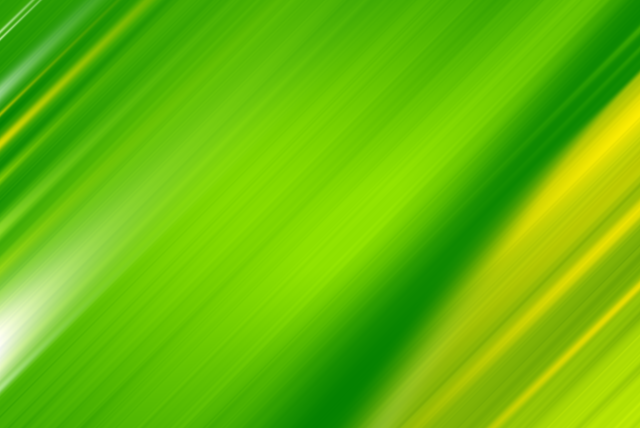
This background is drawn by a Shadertoy shader. Its source:

```glsl
#define DEEP_GREEN vec3(0.02, 0.51, 0.00)
#define LEAF_GREEN vec3(0.19, 0.63, 0.01)
#define BRIGHT_GREEN vec3(0.54, 0.87, 0.00)
#define OLIVE vec3(0.47, 0.68, 0.02)
#define LIME vec3(0.76, 0.94, 0.01)
#define GOLD vec3(0.94, 0.89, 0.00)
#define PALE vec3(0.74, 0.92, 0.66)
#define FLARE_TINT vec3(0.66, 0.91, 0.22)
#define GLOW_WHITE vec3(1.00, 1.00, 0.95)
#define STREAK_OCTAVES 7
#define STREAK_GAIN 0.048
#define SIDE_TILT 0.03

// Soft stripe of half-width w centred on c
float band(float u, float c, float w) {
    float d = (u - c) / w;
    return exp(-d * d);
}

// Fine parallel streaks from layered sines, about -1 to 1
float streaks(float u, float along) {
    float sum = 0.0, freq = 14.0, amp = 0.42;
    for (int i = 0; i < STREAK_OCTAVES; i++) {
        float phase = 2.4 * float(i) + 0.5 * along;
        float swell = 0.6 + 0.4 * sin(freq * 0.31 * u + phase * 1.7);
        sum += amp * swell * sin(freq * u + phase + 1.5 * sin(freq * 0.37 * u));
        freq *= 1.75;
        amp *= 0.86;
    }
    return sum;
}

// Green field, brightest in the middle
vec3 meadow(float across, float along) {
    float light = 0.95 * band(across, 1.10, 0.50) * band(along, 1.13, 0.85);
    light += 0.42 * band(across, 1.39, 0.13) * smoothstep(0.6, 1.4, along);
    light -= 0.22 * band(across, 0.88, 0.09) * smoothstep(1.1, 1.8, along);
    return mix(LEAF_GREEN, BRIGHT_GREEN, clamp(light, 0.0, 1.0));
}

// Streaks that fade inward from the left side
vec3 leftStreaks(vec3 col, float u, float x) {
    float slow = exp(-3.0 * x), quick = exp(-6.0 * x);
    col = mix(col, DEEP_GREEN, 0.3 * slow * (1.0 - smoothstep(0.3, 0.6, u)));
    col = mix(col, PALE, 0.8 * quick * (band(u, 0.075, 0.005) + band(u, 0.092, 0.004)));
    col = mix(col, PALE, 0.8 * quick * band(u, 0.215, 0.024));
    col = mix(col, GOLD, 0.65 * quick * band(u, 0.268, 0.006));
    col = mix(col, DEEP_GREEN, 0.5 * slow * band(u, 0.292, 0.012));
    col = mix(col, GOLD, 0.85 * slow * band(u, 0.336, 0.017));
    col = mix(col, DEEP_GREEN, 0.75 * slow * band(u, 0.38, 0.018));
    col = mix(col, LIME, 0.55 * quick * band(u, 0.42, 0.014));
    col = mix(col, DEEP_GREEN, 0.9 * slow * band(u, 0.475, 0.032));
    col = mix(col, FLARE_TINT, 0.7 * quick * band(u, 0.535, 0.02));
    col = mix(col, LIME, 0.55 * slow * band(u, 0.63, 0.025));

    // Flare: tinted halo, white core, crisp lower edge
    float flare = band(u, 0.80, 0.105) * (1.0 - smoothstep(0.88, 0.925, u));
    col = mix(col, FLARE_TINT, flare * exp(-4.0 * x));
    col = mix(col, GLOW_WHITE, flare * exp(-6.5 * x));
    return mix(col, PALE, 0.75 * quick * band(u, 0.908, 0.012));
}

// Olive field with gold streaks that fade inward from the right side
vec3 rightField(float u, float inset) {
    float slow = band(inset, 0.0, 0.48), quick = exp(-4.0 * inset);
    vec3 col = mix(OLIVE, LIME, 0.85 * smoothstep(2.02, 2.42, u));
    col = mix(col, GOLD, 0.95 * slow * band(u, 1.755, 0.075));
    col = mix(col, GOLD, 0.6 * slow * band(u, 1.88, 0.05));
    col = mix(col, GOLD, 0.9 * slow * band(u, 1.985, 0.03));
    col = mix(col, OLIVE, 0.7 * slow * band(u, 2.07, 0.04));
    col = mix(col, GOLD, 0.9 * slow * band(u, 2.162, 0.014));
    col = mix(col, OLIVE, 0.6 * quick * band(u, 2.23, 0.025));
    col = mix(col, OLIVE, 0.5 * quick * band(u, 2.36, 0.015));
    return col;
}

void mainImage(out vec4 fragColor, in vec2 fragCoord) {
    vec2 p = fragCoord / iResolution.y;
    float inset = iResolution.x / iResolution.y - p.x;
    float across = p.x + 1.0 - p.y;
    float along = p.x + p.y;

    vec3 col = leftStreaks(meadow(across, along), across - SIDE_TILT * p.x, p.x);

    // Dark diagonal shadow, narrower and lighter toward the top
    float upper = smoothstep(0.8, 1.6, along);
    float shadowAt = 1.73 - 0.12 * (along - 0.84);
    float shadow = smoothstep(shadowAt - mix(0.25, 0.17, upper), shadowAt, across);
    shadow *= mix(1.0, 0.85, upper);
    col = mix(col, DEEP_GREEN, shadow);
    float glint = band(across, 1.565, 0.012) + 0.6 * band(across, 1.61, 0.008);
    col = mix(col, BRIGHT_GREEN, 0.4 * glint * exp(-4.0 * inset));

    // Border of the olive field: soft below, crisp above
    float slant = 0.17 - 0.17 * (along - 0.88);
    float border = 1.66 + 0.5 * (slant + sqrt(slant * slant + 0.001));
    float softness = mix(0.085, 0.012, smoothstep(1.4, 2.3, along));
    float field = smoothstep(border - softness, border + softness, across);
    col = mix(col, rightField(across + SIDE_TILT * inset, inset), field);
    float sheen = band(across, border + 0.06, 0.04) * (1.0 - smoothstep(0.8, 1.6, along));
    col = mix(col, PALE, 0.2 * sheen);

    // Fine streaks, stronger toward both sides and faint in the shadow
    float sides = exp(-4.0 * p.x) + exp(-4.0 * inset);
    float strength = STREAK_GAIN * (1.0 + 0.9 * sides) * (1.0 - 0.75 * shadow * (1.0 - field));
    col += strength * streaks(across, along) * vec3(1.0, 0.75, 0.1);

    fragColor = vec4(clamp(col, 0.0, 1.0), 1.0);
}
```
